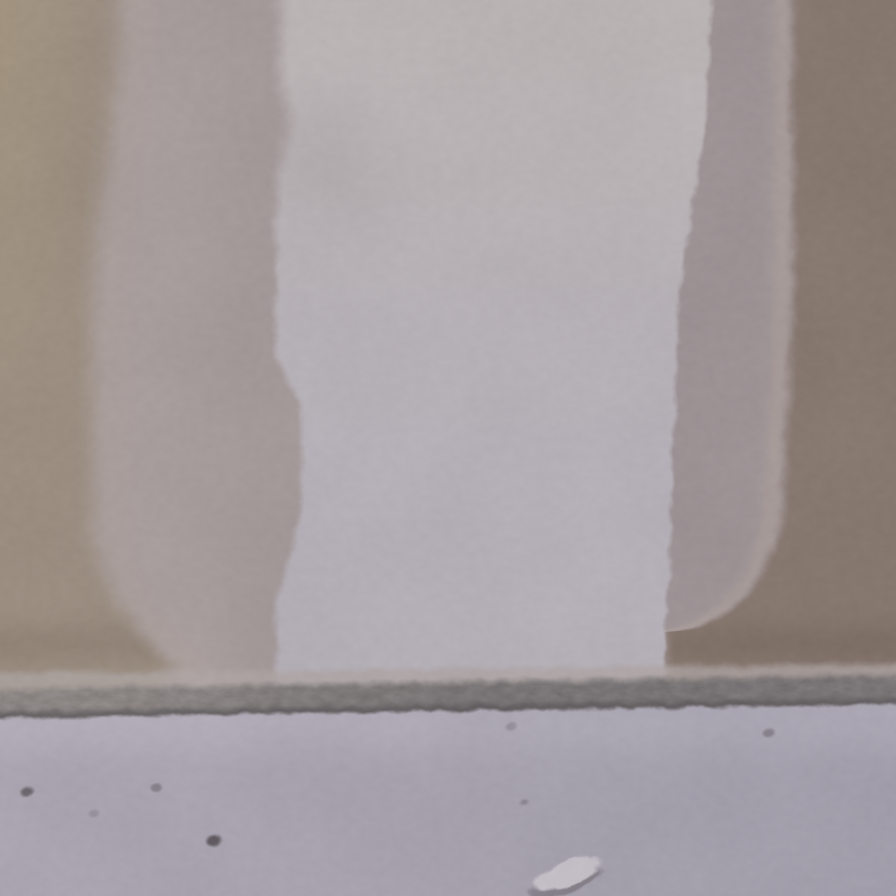
A Shadertoy shader for this texture:

```glsl
// A patched plaster wall above a thin stone ledge and a pale floor.
// Each coat of filler is bounded by a left and a right edge curve in y; gradient
// noise roughens the edges and mottles every surface.

const vec3 WALL_LEFT    = vec3(0.605, 0.555, 0.505);
const vec3 WALL_RIGHT   = vec3(0.525, 0.465, 0.435);
const vec3 COAT_LEFT    = vec3(0.655, 0.615, 0.615);
const vec3 COAT_RIGHT   = vec3(0.610, 0.570, 0.580);
const vec3 COAT_RIM     = vec3(0.665, 0.615, 0.600);
const vec3 STRIP_TOP    = vec3(0.725, 0.700, 0.705);
const vec3 STRIP_BASE   = vec3(0.705, 0.685, 0.715);
const vec3 LIP_COLOR    = vec3(0.675, 0.640, 0.635);
const vec3 LEDGE_LEFT   = vec3(0.545, 0.525, 0.515);
const vec3 LEDGE_RIGHT  = vec3(0.475, 0.455, 0.460);
const vec3 CREVICE      = vec3(0.375, 0.355, 0.365);
const vec3 FLOOR_LEFT   = vec3(0.665, 0.645, 0.690);
const vec3 FLOOR_RIGHT  = vec3(0.630, 0.615, 0.665);
const vec3 SPECK_COLOR  = vec3(0.380, 0.355, 0.380);
const vec3 FLAKE_COLOR  = vec3(0.770, 0.750, 0.780);
const float GRAIN       = 0.022;
const float MOTTLE      = 0.028;
const float ROUGHNESS   = 0.006;

// Floor chips: centre, radius, strength
const int SPECK_COUNT = 7;
const vec4 SPECKS[SPECK_COUNT] = vec4[](
    vec4(0.029, 0.116, 0.0075, 0.85), vec4(0.238, 0.062, 0.0090, 1.00),
    vec4(0.174, 0.121, 0.0060, 0.50), vec4(0.585, 0.105, 0.0050, 0.45),
    vec4(0.858, 0.182, 0.0070, 0.50), vec4(0.105, 0.092, 0.0050, 0.25),
    vec4(0.570, 0.189, 0.0070, 0.30));

vec2 hashGradient(vec2 cell) {
    vec3 h = fract(vec3(cell.xyx) * vec3(0.1031, 0.1030, 0.0973));
    h += dot(h, h.yzx + 33.33);
    float angle = 6.2832 * fract((h.x + h.y) * h.z);
    return vec2(cos(angle), sin(angle));
}

float gradientNoise(vec2 p) {
    vec2 i = floor(p), f = p - i;
    vec2 u = f * f * f * (f * (f * 6.0 - 15.0) + 10.0);
    vec2 e = vec2(0.0, 1.0);
    float low  = mix(dot(hashGradient(i), f), dot(hashGradient(i + e.yx), f - e.yx), u.x);
    float high = mix(dot(hashGradient(i + e), f - e), dot(hashGradient(i + 1.0), f - 1.0), u.x);
    return mix(low, high, u.y);
}

float fbm(vec2 p) {
    float sum = 0.0, amp = 0.5;
    for (int k = 0; k < 4; k++) {
        sum += amp * gradientNoise(p);
        p = mat2(1.6, 1.2, -1.2, 1.6) * p + 7.3;
        amp *= 0.5;
    }
    return sum;
}

// Coverage of x between two edges with separate softness
float between(float x, float left, float right, float softL, float softR) {
    return smoothstep(-softL, softL, x - left) * smoothstep(-softR, softR, right - x);
}

vec3 paintWall(vec2 p, float rough) {
    float x = p.x + rough, y = p.y;
    vec3 col = mix(WALL_LEFT, WALL_RIGHT, smoothstep(0.0, 0.95, p.x));
    col += vec3(0.025, 0.02, -0.005) * smoothstep(0.4, 1.0, y) * (1.0 - smoothstep(0.0, 0.12, p.x));
    col -= 0.035 * exp(-pow((y - 0.282) / 0.025, 2.0));

    // Wide translucent coat, rounded at its foot
    float turnL = clamp((0.42 - y) / 0.16, 0.0, 1.0);
    float turnR = clamp((0.45 - y) / 0.155, 0.0, 1.0);
    float coatL = 0.103 + 0.03 * smoothstep(0.65, 1.0, y) + 0.085 * turnL * turnL;
    float coatR = 0.875 + 0.01 * smoothstep(0.4, 0.7, y) - 0.13 * (1.0 - sqrt(1.0 - turnR * turnR));
    vec3 coat = mix(COAT_LEFT, COAT_RIGHT, smoothstep(0.3, 0.75, p.x));
    coat -= 0.018 * smoothstep(0.17, 0.3, p.x) * (1.0 - smoothstep(0.4, 0.5, p.x));
    coat = mix(coat, COAT_RIM, 0.6 * exp(-pow((x - coatL - 0.02) / 0.025, 2.0)));
    coat = mix(coat, COAT_RIM, 0.75 * exp(-pow((x - coatR + 0.012) / 0.013, 2.0)));
    col = mix(col, coat, between(x, coatL, coatR, 0.02, 0.009));

    // Bright central strip
    float stripL = 0.308 + 0.028 * smoothstep(0.30, 0.45, y) * (1.0 - smoothstep(0.54, 0.61, y))
                 + 0.014 * exp(-pow((y - 0.86) / 0.045, 2.0)) + 0.006 * smoothstep(0.85, 1.0, y);
    float stripR = 0.742 + 0.04 * (y - 0.26) + 0.022 * smoothstep(0.65, 0.9, y);
    vec3 strip = mix(STRIP_BASE, STRIP_TOP, smoothstep(0.4, 1.0, y));
    strip -= 0.02 * exp(-dot(p - vec2(0.36, 0.81), p - vec2(0.36, 0.81)) / 0.004);
    float softL = mix(0.006, 0.014, smoothstep(0.7, 0.85, y));
    return mix(col, strip, between(x, stripL, stripR, softL, 0.004));
}

vec3 paintFloor(vec2 p, float rough) {
    vec3 col = mix(FLOOR_LEFT, FLOOR_RIGHT, p.x);
    col += 0.03 * smoothstep(0.13, 0.2, p.y);
    for (int k = 0; k < SPECK_COUNT; k++) {
        vec2 d = p - SPECKS[k].xy;
        d = vec2(d.x + d.y, 1.5 * (d.y - 0.6 * d.x)) * 0.8;
        float dist = length(d) + 0.7 * rough - SPECKS[k].z;
        col = mix(col, SPECK_COLOR, SPECKS[k].w * (1.0 - smoothstep(-0.004, 0.003, dist)));
    }
    // Loose flake with a shadow along its lower side
    vec2 q = p - vec2(0.635, 0.026);
    q.y -= 0.35 * q.x;
    float flake = length(q * vec2(1.0, 2.6)) + 2.0 * rough - 0.038;
    float shade = length((q + vec2(0.004, 0.008)) * vec2(1.0, 2.6)) + 2.0 * rough - 0.038;
    col = mix(col, SPECK_COLOR, 0.45 * (1.0 - smoothstep(-0.004, 0.006, shade)));
    return mix(col, FLAKE_COLOR, 1.0 - smoothstep(-0.005, 0.005, flake));
}

void mainImage(out vec4 fragColor, in vec2 fragCoord) {
    vec2 p = fragCoord / iResolution.xy;
    float rough = ROUGHNESS * fbm(p * 38.0) * 1.6;
    float y = p.y + 0.8 * rough;
    float lipTop   = 0.249 + 0.010 * p.x;
    float bodyTop  = 0.231 + 0.015 * p.x;
    float floorTop = 0.198 + 0.016 * p.x;

    vec3 col = paintWall(p, rough);
    vec3 lip = mix(col, LIP_COLOR, 0.75);
    col = mix(col, lip, 1.0 - smoothstep(-0.006, 0.006, y - lipTop));
    vec3 ledge = mix(LEDGE_LEFT, LEDGE_RIGHT, smoothstep(0.0, 0.6, p.x));
    ledge += 0.08 * fbm(p * vec2(60.0, 110.0));
    col = mix(col, ledge, 1.0 - smoothstep(-0.006, 0.006, y - bodyTop));
    col = mix(col, CREVICE, 0.8 * exp(-pow((y - floorTop - 0.003) / 0.005, 2.0)));
    col = mix(col, paintFloor(p, rough), 1.0 - smoothstep(-0.003, 0.003, y - floorTop));

    col += MOTTLE * fbm(p * 7.0 + 3.0) + GRAIN * fbm(p * vec2(75.0, 95.0));
    fragColor = vec4(clamp(col, 0.0, 1.0), 1.0);
}
```
